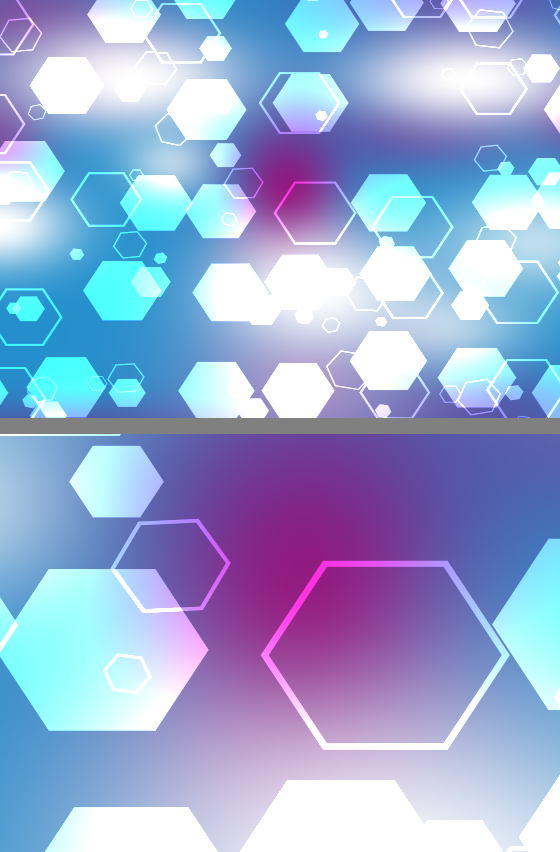
Top: the whole. Bottom: its middle third, enlarged.
Give the GLSL for this background, as a Shadertoy shader.

```glsl
// Soft blue, violet and white glows under scattered bright hexagons.
// Hexagons sit on jittered hashed grids, filled or outlined, and each one
// multiplies the light beneath it, so blue turns cyan and pale turns white.

const vec3 BLUE    = vec3(0.14, 0.56, 0.80);
const vec3 INDIGO  = vec3(0.33, 0.31, 0.64);
const vec3 PURPLE  = vec3(0.44, 0.28, 0.60);
const vec3 MAGENTA = vec3(0.56, 0.07, 0.48);
const vec3 LILAC   = vec3(0.64, 0.55, 0.77);
const vec3 PALE    = vec3(0.74, 0.87, 0.93);
const vec3 WHITE   = vec3(1.0);

const float FILL_GAIN = 1.90;           // brightening inside filled hexagons
const float LINE_GAIN = 1.75;           // brightening along outlines
const float SQUASH    = 0.875;          // height of a hexagon against a regular one
const float JITTER    = 0.5;            // spread of centres within a cell
const vec2  HEART     = vec2(0.69, 0.54); // centre of the dark magenta glow
const float CLEARING  = 0.14;           // fills keep this far from the heart

// Integer hash giving three values in 0..1
vec3 hash3(ivec3 cell) {
    uvec3 v = uvec3(cell) * 1664525u + 1013904223u;
    v.x += v.y * v.z; v.y += v.z * v.x; v.z += v.x * v.y;
    v ^= v >> 16u;
    v.x += v.y * v.z; v.y += v.z * v.x; v.z += v.x * v.y;
    return vec3(v >> 8u) / 16777216.0;
}

mat2 rotation(float a) {
    float c = cos(a), s = sin(a);
    return mat2(c, s, -s, c);
}

// Signed distance to a flat-topped hexagon
float hexagon(vec2 p, float radius) {
    p = abs(p);
    return max(p.y, p.x * 0.866 + p.y * 0.5) - radius * 0.866;
}

// Blend a soft elliptical glow over a colour
void glow(inout vec3 col, vec2 p, vec2 centre, vec2 size, vec3 tint) {
    vec2 d = (p - centre) / size;
    col = mix(col, tint, exp(-dot(d, d)));
}

vec3 background(vec2 p) {
    vec3 col = BLUE;
    // violet shades around the border
    glow(col, p, vec2(1.10, 1.02), vec2(0.38, 0.15), INDIGO);
    glow(col, p, vec2(0.98, 0.68), vec2(0.26, 0.09), INDIGO);
    glow(col, p, vec2(0.20, -0.04), vec2(0.60, 0.08), INDIGO);
    glow(col, p, vec2(1.12, 0.00), vec2(0.36, 0.12), INDIGO);
    glow(col, p, vec2(0.00, 0.68), vec2(0.12, 0.15), PURPLE);
    glow(col, p, vec2(0.06, 0.96), vec2(0.28, 0.13), PURPLE);
    glow(col, p, vec2(1.36, 0.74), vec2(0.10, 0.10), PURPLE);
    // pale and lilac haze
    glow(col, p, vec2(0.25, 0.83), vec2(0.26, 0.12), LILAC);
    glow(col, p, vec2(1.12, 0.81), vec2(0.24, 0.14), LILAC);
    glow(col, p, vec2(1.28, 0.42), vec2(0.24, 0.12), PALE);
    glow(col, p, vec2(1.05, 0.22), vec2(0.20, 0.10), PALE);
    glow(col, p, vec2(0.42, 0.61), vec2(0.12, 0.08), PALE);
    glow(col, p, vec2(0.73, 0.08), vec2(0.28, 0.22), LILAC);
    // dark heart
    glow(col, p, HEART + vec2(0.0, 0.08), vec2(0.17, 0.18), INDIGO);
    glow(col, p, HEART - vec2(0.0, 0.14), vec2(0.16, 0.12), LILAC);
    glow(col, p, HEART, vec2(0.10, 0.12), MAGENTA);
    // white lights
    glow(col, p, vec2(0.76, 0.30), vec2(0.23, 0.14), WHITE);
    glow(col, p, vec2(0.32, 0.81), vec2(0.25, 0.11), WHITE);
    glow(col, p, vec2(1.12, 0.81), vec2(0.25, 0.09), WHITE);
    glow(col, p, vec2(0.00, 0.46), vec2(0.17, 0.10), WHITE);
    return col;
}

// Light factor of one scattered layer; a line width of zero means filled
float hexLayer(vec2 p, float cellSize, vec2 radii, float density,
               float spin, float line, int seed) {
    float pixel = 1.0 / iResolution.y;
    float light = 1.0;
    ivec2 home = ivec2(floor(p / cellSize));
    for (int j = -1; j <= 1; j++)
    for (int i = -1; i <= 1; i++) {
        ivec2 cell = home + ivec2(i, j);
        vec3 place = hash3(ivec3(cell, seed));
        vec3 look = hash3(ivec3(cell, seed + 101));
        vec2 centre = (vec2(cell) + 0.5 + JITTER * (place.xy - 0.5)) * cellSize;
        bool blocked = line == 0.0 && distance(centre, HEART) < CLEARING;
        if (place.z > density || blocked) continue;

        vec2 q = rotation(spin * (look.x - 0.5)) * (p - centre);
        q.y /= SQUASH;
        float d = hexagon(q, mix(radii.x, radii.y, look.y));
        if (line > 0.0) d = abs(d) - 0.5 * line;
        float cover = clamp(0.5 - d / pixel, 0.0, 1.0);
        light *= mix(1.0, line > 0.0 ? LINE_GAIN : FILL_GAIN, cover);
    }
    return light;
}

void mainImage(out vec4 fragColor, in vec2 fragCoord) {
    vec2 p = fragCoord / iResolution.y;
    vec3 col = background(p);

    // filled: large, medium, small
    col *= hexLayer(p, 0.215, vec2(0.084, 0.097), 0.87, 0.0, 0.0, 3);
    col *= hexLayer(p + 0.07, 0.26, vec2(0.034, 0.048), 0.65, 0.0, 0.0, 17);
    col *= hexLayer(p + 0.03, 0.17, vec2(0.012, 0.024), 0.40, 0.5, 0.0, 29);
    // outlined: large, medium, small
    col *= hexLayer(p + 0.11, 0.24, vec2(0.078, 0.097), 0.62, 0.0, 0.0055, 41);
    col *= hexLayer(p + 0.05, 0.27, vec2(0.036, 0.056), 0.60, 0.5, 0.0034, 53);
    col *= hexLayer(p + 0.09, 0.25, vec2(0.016, 0.028), 0.35, 0.6, 0.0024, 67);

    fragColor = vec4(min(col, 1.0), 1.0);
}
```
